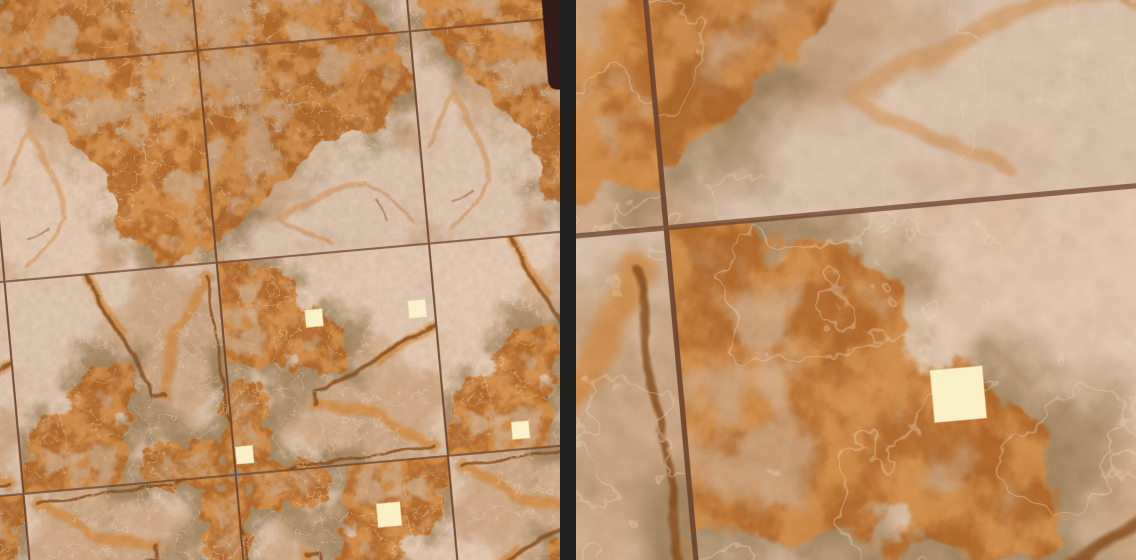
Left: the whole. Right: its middle third, enlarged.
Give the GLSL for this texture, as a WebGL 2 fragment shader.

```glsl
#version 300 es
precision highp float;
uniform vec2 u_resolution;
out vec4 fragColor;

const vec3 PALE = vec3(0.86, 0.76, 0.67);
const vec3 SAND = vec3(0.79, 0.65, 0.52);
const vec3 OLIVE = vec3(0.62, 0.51, 0.37);
const vec3 AMBER = vec3(0.81, 0.54, 0.27);
const vec3 RUST = vec3(0.69, 0.40, 0.15);
const vec3 SEAM = vec3(0.42, 0.26, 0.18);

float hash(vec2 p) {
    return fract(sin(dot(p, vec2(127.1, 311.7))) * 43758.5453);
}

float noise(vec2 p) {
    vec2 i = floor(p), f = fract(p);
    f = f * f * (3.0 - 2.0 * f);
    return mix(mix(hash(i), hash(i + vec2(1, 0)), f.x),
               mix(hash(i + vec2(0, 1)), hash(i + vec2(1, 1)), f.x), f.y);
}

float fbm(vec2 p) {
    float sum = 0.0, amp = 0.5;
    for (int i = 0; i < 5; i++) {
        sum += amp * noise(p);
        p = mat2(1.6, 1.2, -1.2, 1.6) * p + 3.7;
        amp *= 0.5;
    }
    return sum;
}

// Soft streak along a segment
float vein(vec2 p, vec2 a, vec2 b, float width) {
    vec2 ab = b - a;
    float t = clamp(dot(p - a, ab) / dot(ab, ab), 0.0, 1.0);
    return 1.0 - smoothstep(0.2 * width, width, length(p - a - ab * t));
}

// Onyx slab over 0..1; each kind has its own rust patch and veins
vec3 onyx(vec2 q, bool diagonal) {
    vec2 seed = diagonal ? vec2(3.0, 8.0) : vec2(41.0, 17.0);
    vec2 n = q + seed;
    vec2 bend = vec2(fbm(n * 5.0), fbm(n * 5.0 + 9.0)) - 0.48;
    vec2 w = q + 0.28 * bend;
    vec2 v = q + 0.09 * bend;
    float rust, amberVein, darkVein;
    if (diagonal) {
        rust = min(w.y - 0.15 - 0.6 * w.x, 0.95 - w.x);
        amberVein = max(vein(v, vec2(0.32, 0.18), vec2(0.73, 0.31), 0.025),
                        vein(v, vec2(0.32, 0.18), vec2(0.53, 0.04), 0.02));
        amberVein = 0.6 * max(amberVein, vein(v, vec2(0.73, 0.31), vec2(0.95, 0.10), 0.016));
        darkVein = 0.4 * vein(v, vec2(0.76, 0.22), vec2(0.80, 0.10), 0.008);
    } else {
        rust = 0.23 - length((w - vec2(0.16, 0.72)) * vec2(1.0, 0.8));
        rust = max(rust, 0.15 - length(w - vec2(0.40, 0.58)));
        rust = max(rust, 0.15 - length((w - vec2(0.06, 0.22)) * vec2(1.0, 0.7)));
        rust = max(rust, 0.06 - length((w - vec2(0.25, 0.02)) * vec2(0.3, 1.0)));
        amberVein = max(vein(v, vec2(0.40, 0.28), vec2(0.70, 0.24), 0.045),
                        vein(v, vec2(0.70, 0.24), vec2(0.93, 0.06), 0.045));
        amberVein = max(amberVein, vein(v, vec2(1.0, 0.61), vec2(0.72, 0.47), 0.04));
        darkVein = max(vein(v, vec2(1.0, 0.61), vec2(0.40, 0.35), 0.017),
                       vein(v, vec2(0.93, 0.06), vec2(0.27, 0.02), 0.012));
        darkVein = 0.8 * max(darkVein, vein(v, vec2(0.40, 0.35), vec2(0.40, 0.28), 0.016));
    }
    rust += 0.16 * (fbm(n * 13.0) - 0.48);

    // Cloudy ground with a smoky fringe round the rust
    vec3 col = mix(PALE, SAND, smoothstep(0.42, 0.68, fbm(n * 4.0 + 5.0)));
    float smoke = smoothstep(-0.22, -0.01, rust) * smoothstep(0.28, 0.62, fbm(n * 6.0 + 2.0));
    col = mix(col, OLIVE, 0.9 * smoke);

    // Rust, deepest at its rim and worn pale inside
    vec3 ore = mix(RUST, AMBER, smoothstep(0.3, 0.62, fbm(n * 17.0)));
    float worn = smoothstep(0.44, 0.60, fbm(n * 8.0 + 20.0)) * smoothstep(0.03, 0.13, rust);
    ore = mix(ore, SAND, 0.8 * worn);
    col = mix(col, ore, 0.93 * smoothstep(-0.01, 0.015, rust));
    col = mix(col, AMBER, 0.8 * amberVein);
    col = mix(col, RUST * 0.75, darkVein);

    // Hairline crystals
    float crack = 1.0 - smoothstep(0.0, 0.012, abs(fbm(n * 7.0 + 31.0) - 0.48));
    col = mix(col, vec3(0.90, 0.81, 0.71), 0.4 * crack);
    return col + 0.07 * (fbm(n * 40.0) - 0.48);
}

void main() {
    vec2 p = gl_FragCoord.xy / u_resolution;
    float aa = 1.0 / min(u_resolution.x, u_resolution.y);

    // Tilted grid of square tiles
    vec2 axis = vec2(0.379, 0.034), d = p - vec2(0.387, 0.531);
    float size = length(axis);
    vec2 g = vec2(dot(d, axis), dot(d, vec2(-axis.y, axis.x))) / (size * size);
    vec2 id = floor(g), t = fract(g) - 0.5;

    // Quarter turns vary by column and row
    float turn = floor((id.y + 1.0) * 0.5) + mod(id.x, 2.0) * (2.0 * mod(id.y, 2.0) - 1.0);
    float c = cos(turn * 1.5708), s = sin(turn * 1.5708);
    vec3 col = onyx(vec2(c * t.x + s * t.y, c * t.y - s * t.x) + 0.5, id.y >= 0.0);
    col *= 0.98 + 0.04 * hash(id);

    // Seams
    vec2 gap = (0.5 - abs(t)) * size;
    vec2 seam = 1.0 - smoothstep(0.0014 - 0.5 * aa, 0.0014 + aa, gap);
    col = mix(col, SEAM, max(0.9 * seam.x, 0.75 * seam.y));

    // Bright square glints in a staggered scatter
    for (int i = 0; i < 5; i++) {
        float k = float(i) - 2.0, odd = mod(float(i), 2.0);
        vec2 center = mix(vec2(0.70 + 0.325 * k, 0.085 * k * k - 1.25), vec2(0.675 + 0.243 * k, -0.3), odd);
        vec2 e = abs(g - center) - (i == 2 ? 0.056 : 0.041);
        float glint = 1.0 - smoothstep(-aa, aa, max(e.x, e.y) * size);
        col = mix(col, vec3(0.98, 0.94, 0.78), glint);
    }

    // Dark post at the upper right corner
    vec2 b = abs(p - vec2(1.035 - 0.08 * (p.y - 0.84), 1.0)) - vec2(0.04, 0.145);
    float post = length(max(b, 0.0)) - 0.015;
    col = mix(col, vec3(0.20, 0.11, 0.10), 1.0 - smoothstep(-aa, aa, post));
    fragColor = vec4(col, 1.0);
}
```
